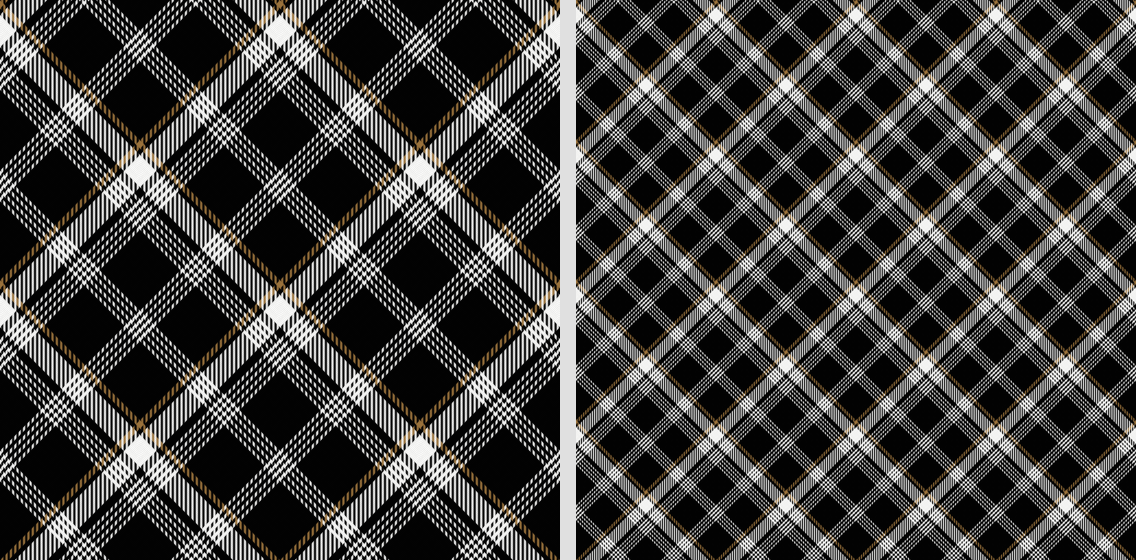
Left: one tile. Right: repeated 2 by 2.
Write a Shadertoy shader that draws this pattern.

```glsl
// Diagonal tartan in black, white and gold: one sett of stripes runs along both
// diagonals, and vertical twill columns choose which of the two yarns is on top.
// Stripes are wrapped distance bands measured in threads, so the cloth tiles.

const float REPEATS  = 2.0;     // setts across and down the canvas
const float THREADS  = 128.0;   // threads in one sett
const float TWILL    = 4.0;     // threads in one twill step
const float SOFTNESS = 0.0018;  // smallest edge blur, in canvas units
const float RELIEF   = 0.04;    // shading between neighbouring threads
const float UNEVEN   = 0.025;   // slow brightness drift of the yarn

// Stripe bands: centre and half width, in threads
const vec2 GOLD_STRIPE = vec2(2.0, 1.9);
const vec2 WIDE_STRIPE = vec2(14.2, 7.4);
const float LINES_NEAR = 34.0;  // centre of the four lines beside the wide stripe
const float LINES_FAR  = 85.0;  // centre of the four lines amid the black

const vec3 BLACK = vec3(0.010, 0.010, 0.010);
const vec3 WHITE = vec3(0.985, 0.985, 0.980);
const vec3 GOLD  = vec3(0.620, 0.460, 0.240);

const float TAU = 6.2831853;

// Distance to a stripe centre, wrapped over the sett
float wrappedDistance(float thread, float centre) {
    float halfSett = 0.5 * THREADS;
    return abs(mod(thread - centre + halfSett, THREADS) - halfSett);
}

float stripe(float thread, vec2 band, float blur) {
    float d = wrappedDistance(thread, band.x);
    return 1.0 - smoothstep(-blur, blur, d - band.y);
}

// Four lines, each two threads wide with two-thread gaps
float fourLines(float thread, float centre, float blur) {
    float d = wrappedDistance(thread, centre);
    float line = 1.0 - smoothstep(-blur, blur, abs(mod(d, 4.0) - 2.0) - 1.0);
    return line * step(d, 8.0);
}

// Colour of the yarn at a position in the sett
vec3 yarn(float thread, float blur) {
    float white = stripe(thread, WIDE_STRIPE, blur);
    white = max(white, fourLines(thread, LINES_NEAR, blur));
    white = max(white, fourLines(thread, LINES_FAR, blur));
    vec3 colour = mix(BLACK, WHITE, white);
    colour = mix(colour, GOLD, stripe(thread, GOLD_STRIPE, blur));

    // Rounded threads and a gentle drift, both periodic in the sett
    float phase = TAU * thread / THREADS;
    float relief = RELIEF * (0.5 - 0.5 * cos(TAU * thread));
    float drift = UNEVEN * (0.5 + 0.25 * sin(23.0 * phase) + 0.25 * sin(37.0 * phase));
    return colour * (1.0 - relief - drift);
}

void mainImage(out vec4 fragColor, in vec2 fragCoord) {
    vec2 p = fragCoord / iResolution.xy;
    p.y = 1.0 - p.y;
    float blur = max(SOFTNESS, 1.0 / min(iResolution.x, iResolution.y));

    // Thread positions along the two diagonals
    float density = REPEATS * THREADS;
    float warp = density * (p.y + p.x);
    float weft = density * (p.y - p.x);

    // Twill columns: warp - weft advances by one twill step per column
    float columns = 2.0 * density / TWILL;
    float wave = abs(fract(columns * p.x) - 0.5) - 0.25;
    float weftOnTop = smoothstep(-columns * blur, columns * blur, wave);

    vec3 colour = mix(yarn(warp, density * blur), yarn(weft, density * blur), weftOnTop);
    fragColor = vec4(colour, 1.0);
}
```
